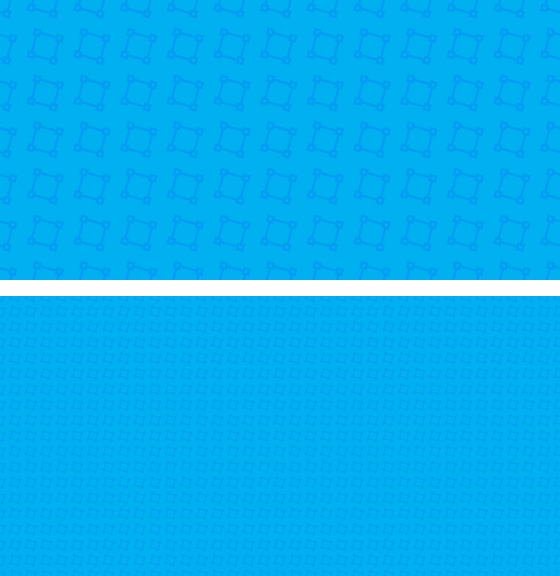
Top, the tile; bottom, the same tile 3 across and 3 down.
Write a WebGL 1 fragment shader that draws this pattern.

```glsl
precision highp float;

// Flat blue wallpaper of tilted square frames with a hollow square handle at
// each corner. One motif is built from box distances and repeated with fract;
// whole numbers of cells make it tile on all sides.

uniform vec2 u_resolution;

const vec2 REPEATS = vec2(12.0, 6.0);
const vec2 MOTIF_CENTER = vec2(0.972, 0.006);  // within a cell
const float TILT = 0.262;                      // clockwise, radians

// Lengths in cells
const float FRAME_HALF = 0.248;
const float STROKE_HALF = 0.026;
const float HANDLE_HALF = 0.082;
const float HOLE_HALF = 0.031;

const vec3 BACKGROUND = vec3(0.0, 0.69, 0.94);
const vec3 INK = vec3(0.0, 0.62, 0.94);

vec2 rotateClockwise(vec2 p, float angle) {
  float c = cos(angle);
  float s = sin(angle);
  return vec2(c * p.x - s * p.y, s * p.x + c * p.y);
}

float squareDistance(vec2 p, float halfSide) {
  vec2 d = abs(p) - halfSide;
  return length(max(d, 0.0)) + min(max(d.x, d.y), 0.0);
}

float motifDistance(vec2 p) {
  float frame = abs(squareDistance(p, FRAME_HALF)) - STROKE_HALF;

  // Mirror symmetry folds the four corners into one
  vec2 corner = abs(p) - FRAME_HALF;
  float handle = squareDistance(corner, HANDLE_HALF);
  float hole = squareDistance(corner, HOLE_HALF);
  return max(min(frame, handle), -hole);
}

void main() {
  vec2 grid = gl_FragCoord.xy / u_resolution * REPEATS;
  vec2 cell = fract(grid - MOTIF_CENTER + 0.5) - 0.5;

  // Smooth edges over about one pixel
  float pixel = max(REPEATS.x / u_resolution.x, REPEATS.y / u_resolution.y);
  float d = motifDistance(rotateClockwise(cell, TILT));
  float coverage = clamp(0.5 - d / pixel, 0.0, 1.0);

  gl_FragColor = vec4(mix(BACKGROUND, INK, coverage), 1.0);
}
```
